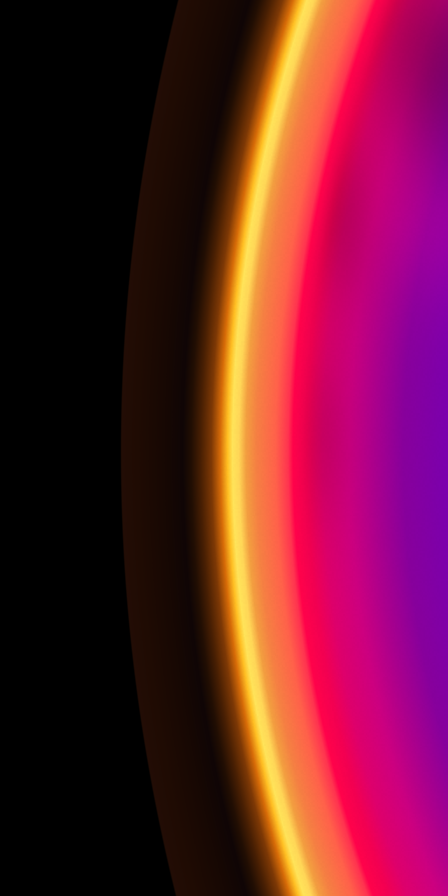
A WebGL 2 fragment shader for this background:

```glsl
#version 300 es
precision highp float;
// A glowing curved rim: black space, amber halo, yellow arc, then red melting into violet.
uniform vec2 u_resolution;
out vec4 fragColor;

// Extends a colour ramp linearly from the previous stop to the next one.
void rampTo(inout vec3 color, inout float last, float u, float at, vec3 next) {
    color = mix(color, next, clamp((u - last) / (at - last), 0.0, 1.0));
    last = at;
}

// Soft round spot of the given size.
float spot(vec2 p, vec2 center, vec2 size) {
    vec2 d = (p - center) / size;
    return exp(-dot(d, d));
}

float hash(vec2 p) {
    return fract(sin(dot(p, vec2(12.99, 78.23))) * 43758.5);
}

void main() {
    // Canvas is one unit wide and two units tall.
    vec2 p = gl_FragCoord.xy / u_resolution * vec2(1.0, 2.0);

    // Straighten the nested arcs; inner arcs bend a little more than outer ones.
    float bend = (p.y - 0.99) * (p.y - 0.99);
    float u = (p.x - 0.085 * bend) / (1.0 + 0.15 * bend);

    // Dim outer shell with a crisp edge.
    float px = 1.0 / u_resolution.x;
    vec3 color = vec3(0.135, 0.05, 0.02);
    float last = 0.27;
    rampTo(color, last, u, 0.31, vec3(0.12, 0.042, 0.01));
    rampTo(color, last, u, 0.365, vec3(0.09, 0.03, 0.01));
    rampTo(color, last, u, 0.408, vec3(0.06, 0.02, 0.02));

    // Amber halo rising to the bright arc.
    rampTo(color, last, u, 0.427, vec3(0.13, 0.055, 0.01));
    rampTo(color, last, u, 0.448, vec3(0.28, 0.12, 0.01));
    rampTo(color, last, u, 0.472, vec3(0.49, 0.22, 0.02));
    rampTo(color, last, u, 0.492, vec3(0.84, 0.42, 0.03));
    rampTo(color, last, u, 0.508, vec3(1.0, 0.75, 0.14));
    rampTo(color, last, u, 0.519, vec3(1.0, 0.89, 0.35));
    rampTo(color, last, u, 0.533, vec3(1.0, 0.84, 0.34));

    // Orange falling to the red edge.
    rampTo(color, last, u, 0.549, vec3(0.95, 0.62, 0.25));
    rampTo(color, last, u, 0.572, vec3(0.96, 0.5, 0.26));
    rampTo(color, last, u, 0.615, vec3(1.0, 0.38, 0.29));
    rampTo(color, last, u, 0.643, vec3(1.0, 0.2, 0.31));
    rampTo(color, last, u, 0.654, vec3(1.0, 0.01, 0.29));

    // Crimson through magenta to violet.
    rampTo(color, last, u, 0.685, vec3(0.95, 0.0, 0.32));
    rampTo(color, last, u, 0.72, vec3(0.87, 0.0, 0.42));
    rampTo(color, last, u, 0.78, vec3(0.8, 0.0, 0.5));
    rampTo(color, last, u, 0.835, vec3(0.67, 0.0, 0.55));
    rampTo(color, last, u, 0.9, vec3(0.53, 0.0, 0.61));
    rampTo(color, last, u, 1.0, vec3(0.48, 0.0, 0.68));

    // Uneven tones inside the red and violet field.
    float inside = smoothstep(0.65, 0.7, u);
    color *= 1.0 - inside * 0.26 * spot(p, vec2(0.97, 1.88), vec2(0.14, 0.22));
    color *= 1.0 - inside * 0.16 * spot(p, vec2(0.76, 1.52), vec2(0.08, 0.2));
    color *= 1.0 - inside * 0.1 * spot(p, vec2(0.72, 1.03), vec2(0.06, 0.2));
    color.r += inside * 0.1 * spot(p, vec2(0.98, 1.5), vec2(0.12, 0.18));

    // Clip to the shell and add faint grain.
    color *= smoothstep(-px, px, u - 0.27);
    color += (hash(floor(p * 256.0)) - 0.5) * 0.012 * color;
    fragColor = vec4(color, 1.0);
}
```
